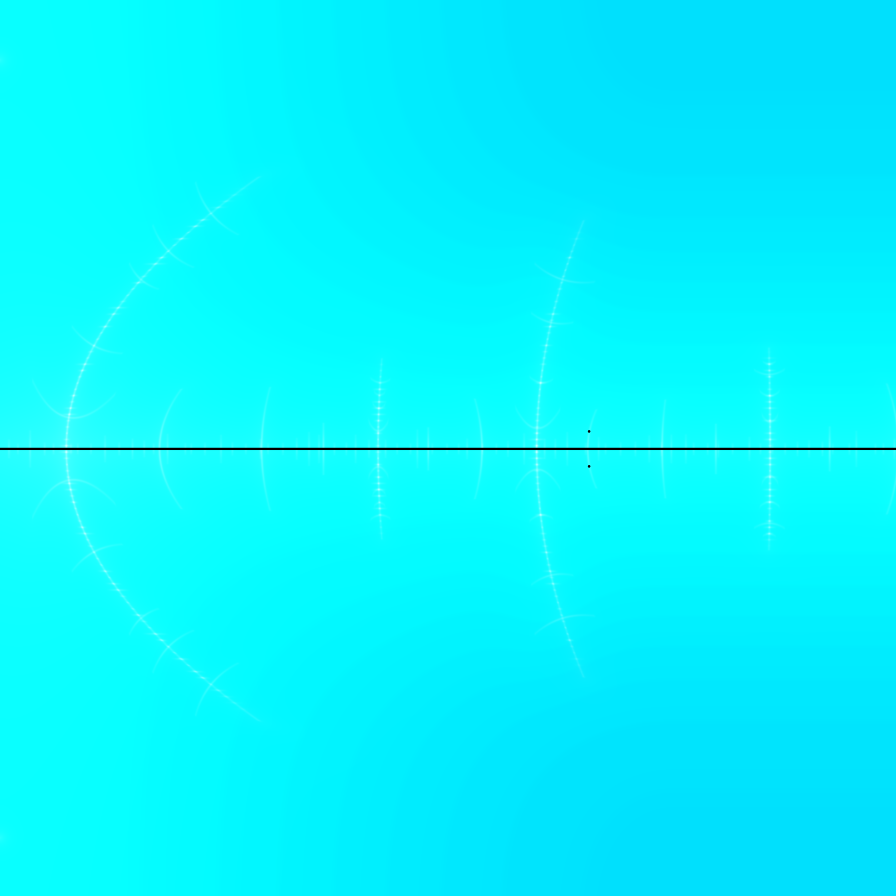
Write a three.js fragment shader that draws this background.

```glsl
// Pale fractal-like filaments on a cyan field, mirrored about a thin black axis.
// Every strand is a parabola segment with a soft core and halo; large branches
// carry curved twigs and hashed barbs, and the field darkens in faint bands.

varying vec2 vUv;

float hash(float n) {
  n = fract(n * 0.1031);
  n *= n + 33.33;
  n *= n + n;
  return fract(n);
}

// Strand along y, bowed towards x, reaching len to either side.
float strand(vec2 p, float bend, float len) {
  float slope = 2.0 * bend * p.y;
  float across = abs(p.x - bend * p.y * p.y) / sqrt(1.0 + slope * slope);
  float d = length(vec2(across, max(abs(p.y) - len, 0.0)));
  float fade = 1.0 - 0.6 * smoothstep(0.0, len, abs(p.y));
  float core = 0.24 * exp(-d * d / 0.0000018);
  float halo = 0.1 * min(len / 0.12, 1.0) * exp(-d / 0.009);
  return fade * (core + halo);
}

// Cross-strand centred on a branch at the given height, curling to its tip.
float twig(vec2 p, float bend, float height, float len) {
  vec2 tangent = normalize(vec2(2.0 * bend * height, 1.0));
  vec2 q = p - vec2(bend * height * height, height);
  float curl = (0.22 + 0.75 * exp(-height * height / 0.003)) / len;
  return 0.7 * strand(vec2(dot(q, tangent), dot(q, vec2(tangent.y, -tangent.x))), curl, len);
}

// Tiny hashed side hairs and bright grains along a branch.
float barbs(vec2 p, float bend, float len) {
  float slope = 2.0 * bend * p.y;
  float across = abs(p.x - bend * p.y * p.y) / sqrt(1.0 + slope * slope);
  float cell = floor(p.y / 0.007);
  float rnd = hash(cell + 71.0 * bend + 13.0);
  float along = (fract(p.y / 0.007) - 0.5) * 0.007;
  float reach = 0.002 + 0.01 * rnd * rnd;
  float hair = exp(-along * along / 0.0000015) * (1.0 - smoothstep(0.0, reach, across));
  float grain = step(0.6, rnd) * exp(-(along * along + across * across) / 0.000002);
  return (0.16 * hair + 0.22 * grain) * (1.0 - smoothstep(len * 0.8, len, p.y));
}

float branch(vec2 p, float bend, float len, vec4 heights, vec4 reaches) {
  float light = strand(p, bend, len) + barbs(p, bend, len);
  for (int i = 0; i < 4; i++) {
    light += twig(p, bend, heights[i], reaches[i]);
  }
  return light;
}

// Short upright sprouts scattered along the axis.
float sprouts(vec2 p) {
  float light = 0.0;
  for (int i = -1; i <= 1; i++) {
    float cell = floor(p.x / 0.014) + float(i);
    float rnd = hash(cell + 37.0);
    float root = (cell + 0.2 + 0.6 * hash(cell + 91.0)) * 0.014;
    light += 0.6 * strand(p - vec2(root, 0.0), 0.0, 0.005 + 0.016 * rnd * rnd * rnd);
  }
  return light;
}

// Field darkness, growing to the right and away from the axis.
float darkness(vec2 p) {
  float side = smoothstep(0.05, 0.75, p.x);
  float away = 1.0 - exp(-pow(p.y / 0.24, 2.2));
  float offset = (p.x - 0.61) / 0.055;
  float shelter = 0.45 * exp(-offset * offset) * (1.0 - smoothstep(0.08, 0.32, p.y));
  float level = 8.0 * side * away * (1.0 - shelter);
  float banded = floor(level) + smoothstep(0.42, 0.58, fract(level));
  return 0.0152 * mix(level, banded, 0.65);
}

void main() {
  float signedHeight = vUv.y - 0.499;
  vec2 p = vec2(vUv.x, abs(signedHeight));

  // Background field and its pale warmth near the axis and left node.
  float dark = darkness(p);
  float pale = 0.09 * exp(-p.y / 0.055) + 0.035 * (1.0 - smoothstep(0.0, 0.35, p.x));
  pale += 0.11 * exp(-length(p - vec2(0.07, 0.0)) / 0.12);
  vec3 color = vec3(0.0, 1.0 - dark, 1.0 - 0.06 * dark);

  // Four large branches.
  vec2 left = p - vec2(0.074, 0.0);
  float light = branch(left, 2.335, 0.303,
    vec4(0.035, 0.115, 0.221, 0.263), vec4(0.046, 0.031, 0.032, 0.037));
  light += twig(left, 2.335, 0.189, 0.021);
  light += branch(p - vec2(0.599, 0.0), 0.808, 0.254,
    vec4(0.023, 0.074, 0.141, 0.189), vec4(0.024, 0.012, 0.023, 0.034));
  light += branch(p - vec2(0.422, 0.0), 0.41, 0.1,
    vec4(0.02, 0.045, 0.06, 0.074), vec4(0.01, 0.006, 0.005, 0.01));
  light += branch(p - vec2(0.8595, 0.0), -0.1, 0.112,
    vec4(0.03, 0.059, 0.083, 0.095), vec4(0.008, 0.01, 0.016, 0.006));

  // Medium bowed strands, then straight and scattered ones.
  light += strand(p - vec2(0.178, 0.0), 5.5, 0.066);
  light += strand(p - vec2(0.292, 0.0), 2.0, 0.068);
  light += strand(p - vec2(0.538, 0.0), -2.6, 0.055);
  light += strand(p - vec2(0.656, 0.0), 5.0, 0.043);
  light += strand(p - vec2(0.739, 0.0), 1.2, 0.054);
  light += strand(p - vec2(1.003, 0.0), -2.5, 0.072);
  light += strand(p - vec2(0.361, 0.0), 0.0, 0.028);
  light += strand(p - vec2(0.478, 0.0), 0.0, 0.023);
  light += strand(p - vec2(0.799, 0.0), 0.0, 0.027);
  light += strand(p - vec2(0.926, 0.0), 0.0, 0.024);
  light += sprouts(p);
  light += 0.15 * exp(-length(p - vec2(0.0, 0.434)) / 0.006);
  color = mix(color, vec3(0.85, 1.0, 1.0), clamp(pale + light, 0.0, 0.85));

  // Black axis and its pair of dots.
  float ink = 1.0 - smoothstep(0.0008, 0.0019, p.y);
  ink = max(ink, 1.0 - smoothstep(0.0008, 0.0021, length(p - vec2(0.6575, 0.0195))));
  gl_FragColor = vec4(color * (1.0 - ink), 1.0);
}
```
